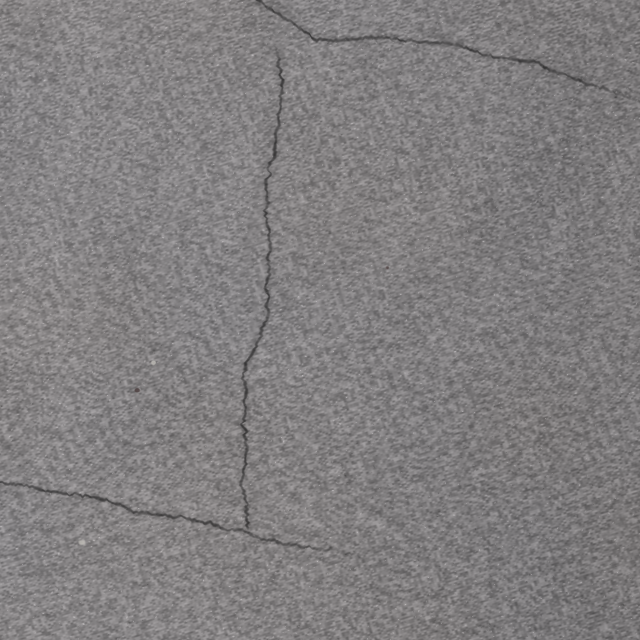
Reproduce this texture procedurally as a WebGL 2 fragment shader.

```glsl
#version 300 es
precision highp float;

// Worn grey asphalt: fine, slightly flattened grain over soft uneven shading,
// with pale chips, dark pits, a few loose pebbles and three thin ragged cracks.
// Grain is layered, turned value noise; each crack is a curve plus jitter.

uniform vec2 u_resolution;
out vec4 fragColor;

// Surface tone
const vec3  ASPHALT_TINT = vec3(1.010, 0.991, 0.999);
const vec3  WARM_TINT    = vec3(0.006, 0.001, -0.006);
const float BASE_TONE    = 0.505;
const float SIDE_FALLOFF = 0.048;
const float CORNER_SHADE = 0.022;
const float BAND_DEPTH   = 0.018;

// Grain
const vec2  FINE_GRAIN   = vec2(235.0, 350.0);
const vec2  MEDIUM_GRAIN = vec2(125.0, 210.0);
const vec2  COARSE_GRAIN = vec2(42.0, 55.0);
const vec3  GRAIN_DEPTH  = vec3(0.175, 0.095, 0.022);
const vec3  GRAIN_TURN   = vec3(0.30, -0.22, 0.60);

// Chips, pits and pebbles
const float CHIP_CELLS   = 120.0;
const float CHIP_SHARE   = 0.16;
const float CHIP_LIGHT   = 0.12;
const float PIT_CELLS    = 110.0;
const float PIT_SHARE    = 0.12;
const float PIT_DARK     = 0.07;
const int   PEBBLE_COUNT = 4;

// Cracks
const float CRACK_WIDTH  = 0.0026;
const float CRACK_DARK   = 0.44;
const float HALO_WIDTH   = 0.0050;
const float HALO_DARK    = 0.08;

float hash(vec2 p) {
  return fract(sin(dot(p, vec2(127.1, 311.7))) * 43758.5453);
}

float noise(vec2 p) {
  vec2 i = floor(p), f = fract(p);
  f = f * f * (3.0 - 2.0 * f);
  float low  = mix(hash(i), hash(i + vec2(1, 0)), f.x);
  float high = mix(hash(i + vec2(0, 1)), hash(i + vec2(1, 1)), f.x);
  return mix(low, high, f.y);
}

// Noise centred on zero
float ripple(vec2 p) { return noise(p) - 0.5; }

vec2 turn(vec2 p, float a) {
  return vec2(cos(a) * p.x + sin(a) * p.y, cos(a) * p.y - sin(a) * p.x);
}

// Sideways wander of a crack along its length
float jitter(float t, float seed) {
  return 0.012 * ripple(vec2(t * 13.0, seed))
       + 0.008 * ripple(vec2(t * 42.0, seed + 7.0))
       + 0.005 * ripple(vec2(t * 110.0, seed + 13.0))
       + 0.004 * ripple(vec2(t * 240.0, seed + 17.0));
}

// Darkness of a crack at signed offset d from its line
float crack(float d, float t, float seed, float pixel) {
  float w = CRACK_WIDTH * (0.45 + 0.9 * noise(vec2(t * 130.0, seed + 21.0)));
  float core = 1.0 - smoothstep(0.15 * w, w + pixel, abs(d));
  float halo = exp(-d * d / (HALO_WIDTH * HALO_WIDTH));
  float depth = 0.55 + 0.45 * noise(vec2(t * 75.0, seed + 31.0));
  return core * CRACK_DARK * depth + halo * HALO_DARK;
}

// Small soft specks, one candidate per grid cell, each with its own strength
float specks(vec2 p, float cells, float share, float seed) {
  vec2 q = p * cells, id = floor(q);
  float size = mix(0.20, 0.40, hash(id + seed + 3.0));
  vec2 centre = 0.35 + 0.3 * vec2(hash(id + seed), hash(id + seed + 9.0));
  vec2 away = turn(fract(q) - centre, 2.0 * hash(id + seed + 5.0) - 1.0);
  float d = length(away * vec2(0.95, 1.5));
  float present = step(hash(id + seed + 17.0), share);
  return present * mix(0.4, 1.2, hash(id + seed + 23.0)) * (1.0 - smoothstep(0.0, size, d));
}

void main() {
  float pixel = 1.0 / min(u_resolution.x, u_resolution.y);
  vec2 p = gl_FragCoord.xy * pixel;

  // Broad shading: lighter left, darker lower right, faint upright bands
  float tone = BASE_TONE + SIDE_FALLOFF * (0.5 - p.x);
  tone -= CORNER_SHADE * smoothstep(0.5, 1.0, p.x) * smoothstep(0.7, 0.0, p.y);
  tone += BAND_DEPTH * ripple(p * vec2(10.0, 2.0) + 4.0);
  tone += BAND_DEPTH * ripple(turn(p, 0.5) * 12.0 + 40.0);

  // Grain, each layer turned differently so that no grid shows
  tone += GRAIN_DEPTH.x * ripple(turn(p, GRAIN_TURN.x) * FINE_GRAIN);
  tone += GRAIN_DEPTH.y * ripple(turn(p, GRAIN_TURN.y) * MEDIUM_GRAIN + 50.0);
  tone += GRAIN_DEPTH.z * ripple(turn(p, GRAIN_TURN.z) * COARSE_GRAIN + 90.0);
  tone += CHIP_LIGHT * specks(turn(p, 0.4), CHIP_CELLS, CHIP_SHARE, 5.0);
  tone -= PIT_DARK * specks(turn(p, -0.3), PIT_CELLS, PIT_SHARE, 43.0);
  vec3 color = tone * ASPHALT_TINT + WARM_TINT * ripple(p * 6.0 + 70.0);

  // Loose pebbles, alternately pale and brown
  for (int i = 0; i < PEBBLE_COUNT; i++) {
    float k = float(i);
    vec2 at = vec2(hash(vec2(k, 2.3)), hash(vec2(k, 8.1)));
    float r = mix(0.003, 0.005, hash(vec2(k, 5.7)));
    float d = length(p - at) + 0.003 * ripple(p * 180.0);
    vec3 stone = mix(vec3(0.74, 0.73, 0.71), vec3(0.30, 0.25, 0.25), mod(k, 2.0));
    color = mix(color, stone, 0.85 * (1.0 - smoothstep(r - pixel, r + pixel, d)));
  }

  // Upright crack, stepping sideways as it climbs
  float uprightX = 0.384 + 0.035 * smoothstep(0.42, 0.53, p.y)
                 + 0.018 * smoothstep(0.68, 0.78, p.y) + jitter(p.y, 3.0);
  float upright = crack(p.x - uprightX, p.y, 3.0, pixel)
                * smoothstep(0.168, 0.178, p.y) * smoothstep(0.95, 0.88, p.y);

  // Upper crack, steep at first and then bending slowly down
  float bend = max(p.x - 0.55, 0.0);
  float upperY = 0.938 + 0.62 * max(0.495 - p.x, 0.0) - 0.49 * bend * bend;
  float upper = crack(p.y - upperY - 0.7 * jitter(p.x, 11.0), p.x, 11.0, pixel)
              * mix(1.0, 0.4, smoothstep(0.88, 1.0, p.x));

  // Lower crack, thinning out to the right
  float lowerY = 0.250 - 0.215 * p.x + 0.7 * jitter(p.x, 19.0);
  float lower = crack(p.y - lowerY, p.x, 19.0, pixel)
              * smoothstep(0.66, 0.38, p.x);

  color *= 1.0 - max(upright, max(upper, lower));
  fragColor = vec4(clamp(color, 0.0, 1.0), 1.0);
}
```
